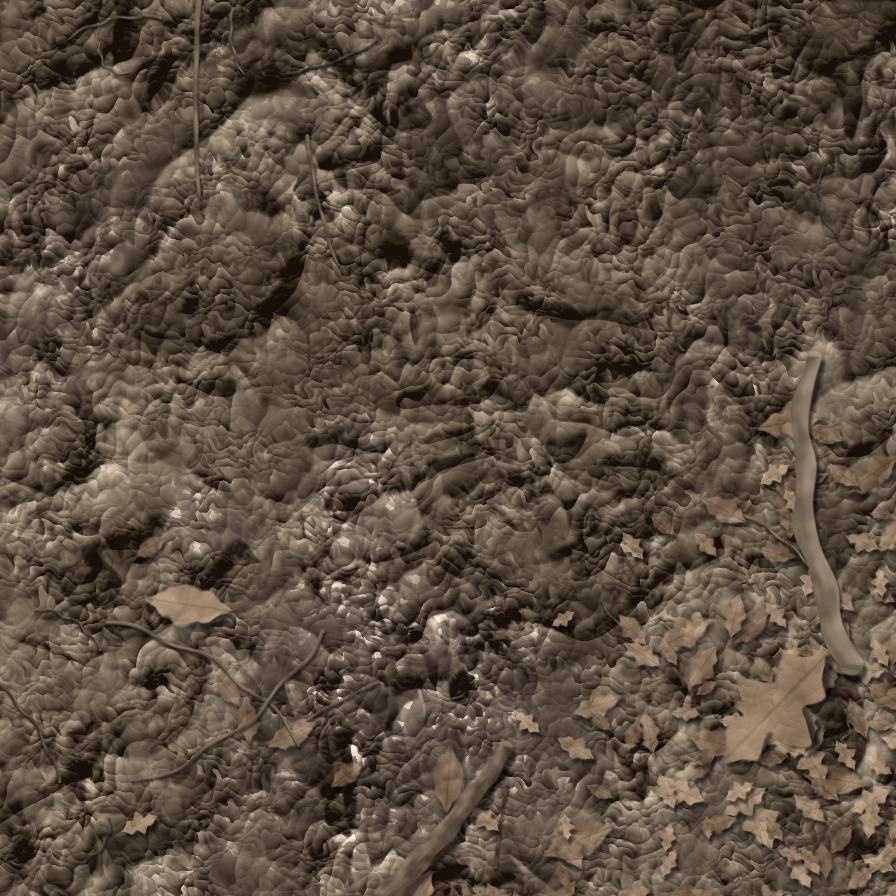
A Shadertoy shader for this texture:

```glsl
// Wet, trampled forest mud with glints, twigs and dry leaf litter.
const vec2 LIGHT = vec2(-0.35, 0.94);
const vec2 SHADOW = vec2(-0.004, 0.008);
const vec3 GLINT = vec3(0.33, 0.34, 0.33);
const vec3 WET_TINT = vec3(0.0, -0.004, 0.016);
const vec3 DRY_TINT = vec3(0.03, 0.0, -0.015);

vec2 hash2(vec2 p) {
    vec3 h = fract(p.xyx * vec3(0.1031, 0.1030, 0.0973));
    h += dot(h, h.yzx + 33.33);
    return fract((h.xx + h.yz) * h.zy);
}
mat2 turn(float a) { return mat2(cos(a), sin(a), -sin(a), cos(a)); }
float fill(float d, float soft) { return smoothstep(soft, -soft, d); }
float blob(vec2 p, vec2 centre, float size) { return smoothstep(size, 0.0, distance(p, centre)); }

// Earth colour for a given brightness
vec3 earth(float tone) { return max(tone * vec3(1.06, 1.0, 0.91) + vec3(0.036, 0.0, -0.032), 0.03); }

// Layered sines, two independent values, each roughly -1.5 to 1.5
vec2 waves(vec2 p) {
    const mat2 STEP = mat2(0.77, 1.52, -1.52, 0.77);
    vec2 sum = vec2(0.0);
    float amp = 1.0;
    for (int i = 0; i < 3; i++) {
        sum += amp * sin(p + 1.3 * sin(0.9 * p.yx + float(i)));
        p = STEP * p;
        amp *= 0.6;
    }
    return sum;
}

// Soft cellular noise: xy = offset from the clod centre, z = clod random
vec3 clods(vec2 p) {
    vec2 base = floor(p);
    vec4 sum = vec4(0.0);
    for (int y = -1; y <= 1; y++)
    for (int x = -1; x <= 1; x++) {
        vec2 id = base + vec2(x, y), rnd = hash2(id), off = p - id - rnd;
        sum += exp(-14.0 * dot(off, off)) * vec4(off, fract(rnd.x * 7.0 + rnd.y * 13.0), 1.0);
    }
    return sum.xyz / sum.w;
}

// Light on flaky clods of one size, turned differently at each size
float clodShade(vec2 p, float freq) {
    mat2 grain = turn(freq * 0.37);
    vec2 warp = 0.45 * waves(p * freq * 0.9 + freq);
    vec3 c = clods(grain * p * freq * vec2(0.8, 1.25) + warp + freq + 200.0);
    return dot(c.xy, grain * LIGHT) + 0.65 * (c.z - 0.5);
}

// Sum of clod sizes, each present only in places
float mudShade(vec2 p) {
    float shade = 0.0, freq = 14.0;
    for (int i = 0; i < 4; i++) {
        float presence = max(0.8 + 0.4 * waves(p * freq * 0.35 + freq).x, 0.1);
        shade += 0.185 * presence * clodShade(p, freq);
        freq *= 2.0;
    }
    return shade;
}

// Ragged leaf along x
float leaf(vec2 q, float len, float lobes) {
    q += 0.045 * len * waves(q * 5.0 / len);
    float x = q.x / len;
    float outline = 0.5 * len * (1.0 - x * x) * (1.0 + lobes * sin(9.0 * x + 2.0));
    return (abs(q.y) - outline) * 0.8;
}

vec3 paintLeaf(vec3 col, vec2 q, vec2 drop, float len, float lobes, float tone, float soft) {
    if (length(q) > 1.2 * len + length(drop)) return col;
    col *= 1.0 - 0.55 * fill(leaf(q + drop, len, lobes), soft * 3.0);
    float vein = fill(abs(q.y) - 0.02 * len, 0.03 * len);
    float fold = 0.035 * waves(q * 4.0 / len + 5.0).x;
    vec3 dry = earth(tone + fold - 0.07 * vein) + DRY_TINT;
    return mix(col, dry, fill(leaf(q, len, lobes), soft));
}

// Bent stick: x = distance from axis, y = lit side, z = place along it
vec3 stick(vec2 p, vec2 a, vec2 b, float bend) {
    vec2 axis = b - a, across = normalize(vec2(-axis.y, axis.x));
    float h = clamp(dot(p - a, axis) / dot(axis, axis), 0.0, 1.0);
    vec2 r = p - a - h * axis - across * bend * (4.0 * h * (1.0 - h) + 0.15 * sin(17.0 * h));
    return vec3(length(r), dot(r, LIGHT) + 0.5 * r.x, h);
}

vec3 paintStick(vec3 col, vec2 p, vec2 a, vec2 b, float bend, float radius, float tone) {
    vec3 s = stick(p, a, b, bend);
    if (s.x > radius + 0.02) return col;
    float girth = radius * (1.0 - 0.35 * s.z + 0.08 * sin(31.0 * s.z));
    float shade = stick(p + SHADOW * min(radius * 120.0, 1.0), a, b, bend).x;
    col *= 1.0 - 0.55 * fill(shade - girth, 0.003);
    float bark = 0.05 * waves(vec2(s.y * 500.0, s.z * 25.0)).x;
    return mix(col, earth(tone + 0.11 * s.y / girth + bark), fill(s.x - girth, 0.0015));
}

void mainImage(out vec4 fragColor, in vec2 fragCoord) {
    vec2 p = fragCoord / iResolution.y;
    // Mud: broad patches, grit, dark hollows and wet specks
    float shade = mudShade(p);
    float wet = blob(p, vec2(0.41, 0.47), 0.13) + blob(p, vec2(0.23, 0.43), 0.1) + blob(p, vec2(0.46, 0.24), 0.25);
    vec2 patches = waves(p * 7.0 + 2.0);
    wet = clamp(wet + 0.25 * patches.y, 0.0, 1.0);
    float tone = 0.305 + 0.022 * patches.x + shade;
    tone += 0.05 * blob(p, vec2(0.0, 0.3), 0.35) + 0.08 * blob(p, vec2(0.41, 0.47), 0.14);
    tone -= 0.07 * blob(p, vec2(0.8, 0.95), 0.5);
    tone -= 0.2 * smoothstep(0.3, 0.6, -clodShade(p, 17.0)) * smoothstep(-0.8, 0.2, -patches.y);
    vec3 col = earth(max(tone, 0.06)) + WET_TINT * wet;
    float speck = smoothstep(0.6, 0.9, clods(p * 120.0).z);
    col += GLINT * (0.2 + wet) * speck * smoothstep(0.0, 0.2, shade);
    // Fine fibres and thin twigs
    for (int i = 0; i < 24; i++) {
        vec2 r = hash2(vec2(i, 5)), s = hash2(vec2(i, 19));
        if (distance(p, r) > 0.19) continue;
        vec2 b = r + (0.03 + 0.13 * s.x * s.x) * vec2(cos(s.y * 6.3), sin(s.y * 6.3));
        col = paintStick(col, p, r, b, 0.03 * (r.x - 0.5), 0.001 + 0.0012 * s.x, 0.18 + 0.22 * s.y);
    }
    // Leaf litter, thick at the lower right
    for (int i = 0; i < 6; i++) {
        float layer = float(i), scale = 8.5 + 1.9 * layer, slide = layer * 7.3 + 30.0;
        mat2 tilt = turn(layer * 1.1);
        vec2 q = tilt * p * scale + slide, id = floor(q), home = (id + 0.5 - slide) * tilt / scale;
        vec2 r = hash2(id + layer * 31.0), s = hash2(id + layer * 57.0 + 3.0);
        float density = 0.65 * smoothstep(0.75, 1.15, home.x + 0.6 * (0.6 - home.y)) * smoothstep(0.62, 0.42, home.y);
        if (r.x > density + 0.03 * smoothstep(0.45, 0.25, home.y)) continue;
        mat2 spin = turn(s.x * 6.3);
        vec2 local = spin * (q - id - 0.5 - 0.12 * (s - 0.5)), drop = spin * tilt * SHADOW * scale * 0.7;
        col = paintLeaf(col, local, drop, 0.22 + 0.16 * s.y, 0.35 * r.y, 0.36 + 0.2 * r.y + 0.4 * shade, 0.02);
    }
    // Large leaves, long twigs and fallen sticks
    col = paintLeaf(col, turn(0.15) * (p - vec2(0.21, 0.325)), SHADOW, 0.046, 0.1, 0.55 + 0.2 * shade, 0.002);
    col = paintLeaf(col, turn(-0.8) * (p - vec2(0.865, 0.21)), SHADOW, 0.08, 0.4, 0.49 + 0.2 * shade, 0.002);
    col = paintStick(col, p, vec2(0.12, 0.305), vec2(0.335, 0.17), 0.025, 0.0024, 0.36);
    col = paintStick(col, p, vec2(0.36, 0.295), vec2(0.15, 0.125), 0.025, 0.0024, 0.34);
    col = paintStick(col, p, vec2(0.222, 1.0), vec2(0.222, 0.78), -0.004, 0.003, 0.38);
    col = paintStick(col, p, vec2(0.95, 0.26), vec2(0.905, 0.6), 0.028, 0.014, 0.44);
    col = paintStick(col, p, vec2(0.43, 0.0), vec2(0.565, 0.165), -0.006, 0.013, 0.34);
    fragColor = vec4(clamp(col, 0.0, 1.0), 1.0);
}
```
